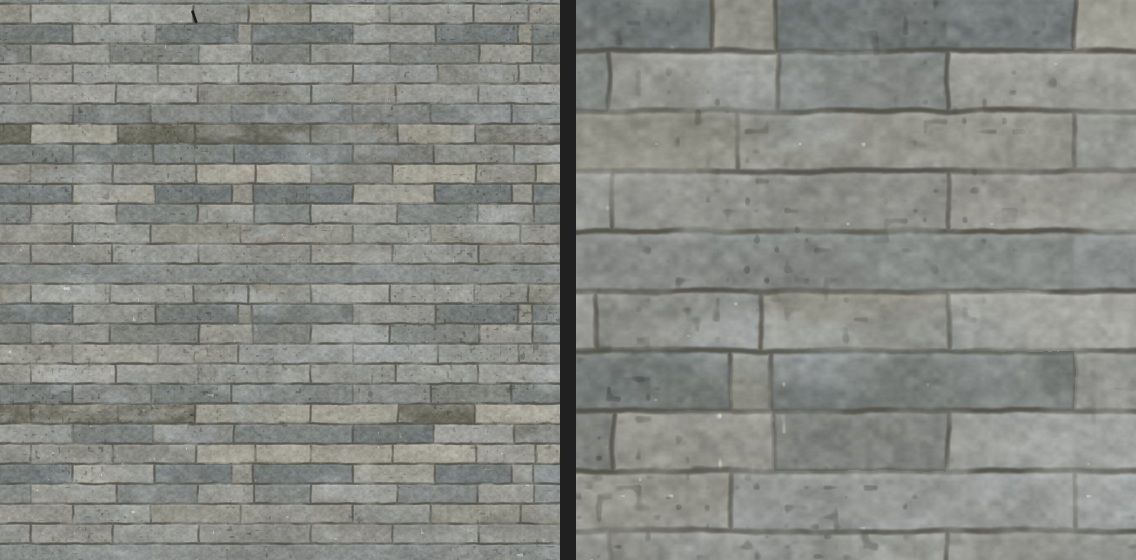
Left, the full canvas; right, a detail of the centre.
A WebGL 1 fragment shader for this texture:

```glsl
precision highp float;
uniform vec2 u_resolution;

float hash(vec2 p) {
  return fract(sin(dot(p, vec2(127.1, 311.7))) * 43758.55);
}

float noise(vec2 p) {
  vec2 i = floor(p), f = fract(p);
  f = f * f * (3.0 - 2.0 * f);
  return mix(mix(hash(i), hash(i + vec2(1.0, 0.0)), f.x),
             mix(hash(i + vec2(0.0, 1.0)), hash(i + 1.0), f.x), f.y);
}

float fbm(vec2 p) {
  float sum = 0.0, amp = 0.54;
  for (int i = 0; i < 4; i++) {
    sum += amp * noise(p);
    p = p * 2.03 + 17.3;
    amp *= 0.5;
  }
  return sum;
}

// 1.0 when two whole numbers agree
float same(float a, float b) {
  return 1.0 - step(0.5, abs(a - b));
}

float segment(vec2 p, vec2 a, vec2 b) {
  vec2 d = b - a;
  return length(p - a - d * clamp(dot(p - a, d) / dot(d, d), 0.0, 1.0));
}

void main() {
  vec2 p = gl_FragCoord.xy / u_resolution;
  float pixel = 1.0 / u_resolution.y;
  vec2 q = p + 0.0035 * (vec2(fbm(p * 45.0), fbm(p * 45.0 + 40.0)) - 0.5);

  // 28 courses, patterned in two periods of 14
  float y = (1.0 - q.y) * 28.0 - 0.18;
  float course = floor(y);
  float row = mod(course, 14.0);
  float offsetRow = mod(row, 2.0);
  float down = y - course;

  // Two repeats across, each cut into three or four bricks
  float x = q.x * 2.0 - mix(0.11, 0.26, offsetRow);
  float tile = floor(x);
  float u = x - tile;
  float left = 0.0, right = 1.0, id = 0.0;
  float splitLast = step(mod(row, 8.0), 2.5);
  for (int i = 1; i < 4; i++) {
    float k = float(i);
    float cut = k < 2.5 ? 0.292 * k : mix(0.79, 0.65, offsetRow);
    cut += 0.04 * (hash(vec2(k, row)) - 0.5);
    if (k > 2.5 && splitLast < 0.5) continue;
    if (u > cut) { left = cut; id = k; }
    else right = min(right, cut);
  }

  // Middle courses differ between repeats, the others recur
  float varied = step(2.5, row) * step(row, 8.5);
  vec2 seed = vec2(id, row) + varied * vec2(5.0 * tile, 14.0 * floor(course / 14.0));
  float tone = hash(seed + 3.1);
  float kind = hash(seed + 8.7);
  float blotch = fbm(p * vec2(17.0, 30.0) + 6.0);

  // Stone body
  vec3 color = vec3(0.582, 0.584, 0.558) + 0.075 * (tone - 0.5);
  color += vec3(0.012, 0.003, -0.012) * (kind - 0.5) * 2.0;

  // Slate-blue bricks gather in certain courses
  float alternate = mod(id, 2.0);
  float slate = alternate * (same(mod(row, 8.0), 1.0) + 0.6 * same(mod(row, 8.0), 2.0));
  slate += 0.5 * same(row, 5.0) + 0.45 * same(row, 13.0);
  slate += step(0.5, kind) * (0.8 * same(row, 7.0) + 0.3 * varied * step(0.8, kind));
  color = mix(color, vec3(0.43, 0.455, 0.45), clamp(slate * (0.4 + 0.9 * blotch), 0.0, 1.0));

  // Brown stained bricks and pale cream or bluish ones
  float brown = same(row, 6.0) * step(0.55, kind) + 0.6 * same(row, 7.0) * step(kind, 0.2);
  color = mix(color, vec3(0.39, 0.385, 0.34), brown * smoothstep(0.2, 0.65, blotch));
  float cream = (same(row, 8.0) + same(row, 6.0)) * step(kind, 0.4);
  color = mix(color, vec3(0.65, 0.635, 0.575), 0.65 * cream);
  float pale = smoothstep(0.55, 0.8, fbm(p * vec2(9.0, 15.0) + 31.0));
  color = mix(color, vec3(0.62, 0.64, 0.64), 0.55 * pale);

  // Weathering, grain, pits and pale flecks
  color += 0.13 * (blotch - 0.5);
  color += 0.13 * (fbm(p * vec2(120.0, 150.0)) - 0.5);
  color += 0.055 * (noise(p * 250.0) - 0.5);
  float pits = smoothstep(0.77, 0.95, noise(p * 170.0 + 9.0));
  color -= 0.11 * pits * smoothstep(0.4, 0.65, fbm(p * 14.0 + 50.0));
  color += 0.16 * smoothstep(0.955, 1.0, noise(p * 105.0 + 70.0));

  // Thin worn joints with a pale lip
  float bed = min(down, 1.0 - down) / 28.0;
  float head = min(u - left, right - u) / 2.0;
  float wear = 0.3 + 0.6 * smoothstep(0.25, 0.7, fbm(p * 32.0 + 80.0));
  float bedLine = 1.0 - smoothstep(0.0004, 0.0022 + pixel, bed);
  float headLine = 1.0 - smoothstep(0.0003, 0.0019 + pixel, head);
  headLine *= 1.0 - same(row, 13.0);
  float lip = smoothstep(0.001, 0.003, bed) * (1.0 - smoothstep(0.003, 0.0065, bed));
  color += 0.035 * lip * step(down, 0.5);
  color = mix(color, vec3(0.32, 0.315, 0.28), wear * max(bedLine, headLine * 0.9));

  // One short dark chip near the top
  float chip = segment(p, vec2(0.344, 0.979), vec2(0.350, 0.961));
  color = mix(color, vec3(0.1, 0.11, 0.1), 1.0 - smoothstep(0.001, 0.002 + pixel, chip));

  gl_FragColor = vec4(clamp(color, 0.0, 1.0), 1.0);
}
```
